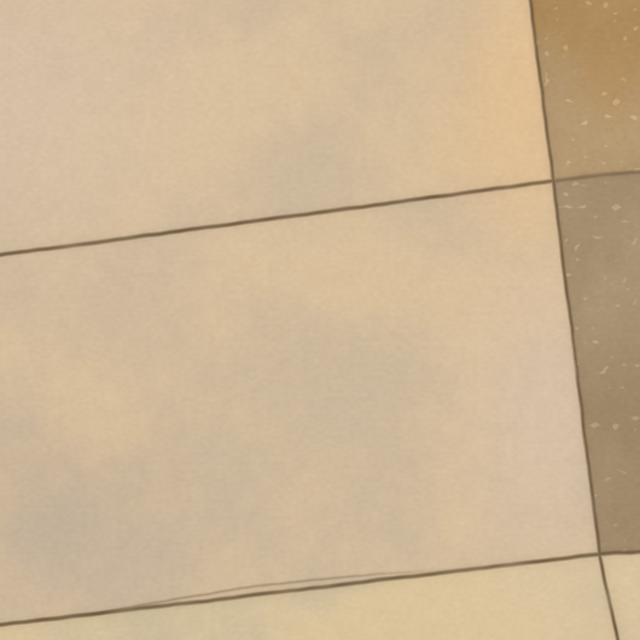
This texture is drawn by a WebGL 2 fragment shader. Its source:

```glsl
#version 300 es
precision highp float;
// Large sandstone floor tiles seen at a slight tilt, with thin dark joints.
// Two slanted families of lines give each tile a cell index; layered gradient
// noise adds cloudy stone tones, fine grain, stains and worn joint edges.

uniform vec2 u_resolution;
out vec4 outColor;

// Stone and joint colours
const vec3 SAND  = vec3(0.85, 0.75, 0.61);
const vec3 GREY  = vec3(0.80, 0.72, 0.61);
const vec3 PINK  = vec3(0.85, 0.76, 0.66);
const vec3 PEACH = vec3(0.89, 0.75, 0.57);
const vec3 TAUPE = vec3(0.65, 0.56, 0.44);
const vec3 OCHRE = vec3(0.71, 0.60, 0.45);
const vec3 RUST  = vec3(0.66, 0.51, 0.31);
const vec3 JOINT = vec3(0.43, 0.35, 0.25);

// Layout, in canvas units
const float ROW_START   = 0.0234;  // height of the lower joint at the left edge
const float ROW_SLOPE   = 0.118;
const float ROW_PITCH   = 0.578;
const float ROW_SPREAD  = 0.016;   // perspective: rows widen to the right
const float COL_TOP     = 0.829;   // column joint at the top edge
const float COL_SLOPE   = 0.1245;
const float COL_PITCH   = 1.0;
const float ROW_HALF    = 0.0029;  // joint half widths
const float COL_HALF    = 0.0024;
const float WOBBLE      = 0.0016;
const float GRAIN       = 0.022;

vec2 hashGradient(vec2 p) {
    vec3 q = fract(p.xyx * vec3(0.1031, 0.1030, 0.0973));
    q += dot(q, q.yzx + 33.33);
    return 2.0 * fract((q.xx + q.yz) * q.zy) - 1.0;
}

float gradientNoise(vec2 p) {
    vec2 i = floor(p), f = fract(p);
    vec2 w = f * f * f * (f * (f * 6.0 - 15.0) + 10.0);
    vec2 e = vec2(0.0, 1.0);
    float a = dot(hashGradient(i), f);
    float b = dot(hashGradient(i + e.yx), f - e.yx);
    float c = dot(hashGradient(i + e.xy), f - e.xy);
    float d = dot(hashGradient(i + e.yy), f - e.yy);
    return mix(mix(a, b, w.x), mix(c, d, w.x), w.y);
}

float fbm(vec2 p) {
    float sum = 0.0, amp = 0.6;
    for (int i = 0; i < 4; i++) {
        sum += amp * gradientNoise(p);
        p = mat2(1.6, 1.2, -1.2, 1.6) * p + 7.3;
        amp *= 0.5;
    }
    return sum;
}

// Soft blob used for broad tone changes
float glow(vec2 p, vec2 centre, vec2 radius) {
    vec2 d = (p - centre) / radius;
    return exp(-dot(d, d));
}

float stroke(float dist, float halfWidth, float soft) {
    return 1.0 - smoothstep(halfWidth - soft, halfWidth + soft, abs(dist));
}

vec3 paleStone(vec2 p, float cloud) {
    vec3 c = mix(SAND, GREY, smoothstep(-0.2, 0.3, cloud + 0.22 * glow(p, vec2(0.4, 0.3), vec2(0.42, 0.22))));
    c = mix(c, PINK, clamp(0.75 * glow(p, vec2(0.0, 0.85), vec2(0.3, 0.25))
                         + 0.8 * glow(p, vec2(0.86, 0.36), vec2(0.12, 0.25)), 0.0, 1.0));
    c = mix(c, PEACH, 0.8 * glow(p, vec2(0.82, 0.85), vec2(0.12, 0.24)));
    c -= 0.035 * glow(p, vec2(0.05, 0.2), vec2(0.25, 0.16)) * vec3(1.0, 0.8, 0.3);
    return c;
}

vec3 darkStone(vec2 p, float row, float cloud) {
    vec3 c = mix(TAUPE, OCHRE, step(0.5, row));
    c = mix(c, RUST, step(0.5, row) * smoothstep(0.8, 1.0, p.y + 0.4 * cloud) * 0.7);
    float fleck = smoothstep(0.28, 0.5, gradientNoise(p * vec2(65.0, 85.0)));
    return c + 0.09 * cloud + 0.08 * fleck;
}

void main() {
    vec2 p = gl_FragCoord.xy / u_resolution;
    float soft = 0.0016 + 0.7 / min(u_resolution.x, u_resolution.y);

    // Tile coordinates with slightly uneven edges
    float wobble = WOBBLE * (gradientNoise(p * 11.0) + 0.7 * gradientNoise(p * 38.0));
    float pitch = ROW_PITCH + ROW_SPREAD * p.x;
    float baseY = ROW_START + ROW_SLOPE * p.x - 0.06 * max(p.x - 0.94, 0.0);
    float v = (p.y - baseY + wobble) / pitch;
    float colX = COL_TOP + COL_SLOPE * (1.0 - p.y) + 0.09 * max(0.13 - p.y, 0.0);
    float u = (p.x - colX + wobble) / COL_PITCH;
    vec2 tile = floor(vec2(u, v));
    float rowDist = (v - round(v)) * pitch;
    float colDist = (u - round(u)) * COL_PITCH;

    // Stone: pale field, darker tiles in the right column
    float cloud = fbm(p * 4.5 + tile * 3.7);
    float isDark = step(0.0, tile.x) * step(0.0, tile.y);
    vec3 color = mix(paleStone(p, cloud), darkStone(p, tile.y, cloud), isDark);
    color += tile.y < 0.0 ? vec3(0.01, 0.02, 0.0) : vec3(0.0);
    color += GRAIN * (gradientNoise(p * vec2(110.0, 150.0)) + fbm(p * 38.0));

    // Joints: soiled halo, then a worn core
    float wear = 0.86 + 0.35 * gradientNoise(p * 23.0);
    float faint = mix(1.0, 0.6, step(0.0, u) * step(0.5, v));
    float halo = exp(-abs(rowDist) / 0.006) + exp(-abs(colDist) / 0.006);
    color *= 1.0 - 0.07 * halo;
    float core = max(stroke(rowDist, ROW_HALF, soft) * faint, stroke(colDist, COL_HALF, soft));
    color = mix(color, JOINT, clamp(core * wear, 0.0, 1.0));

    // Faint second edge splitting off the lower joint
    float splitGap = 0.013 * smoothstep(0.1, 0.4, p.x) * (1.0 - smoothstep(0.45, 0.85, p.x));
    float split = stroke(p.y - baseY - splitGap + wobble, 0.0018, soft);
    color = mix(color, JOINT, 0.4 * split * (1.0 - smoothstep(0.5, 0.75, p.x)));

    outColor = vec4(clamp(color, 0.0, 1.0), 1.0);
}
```
